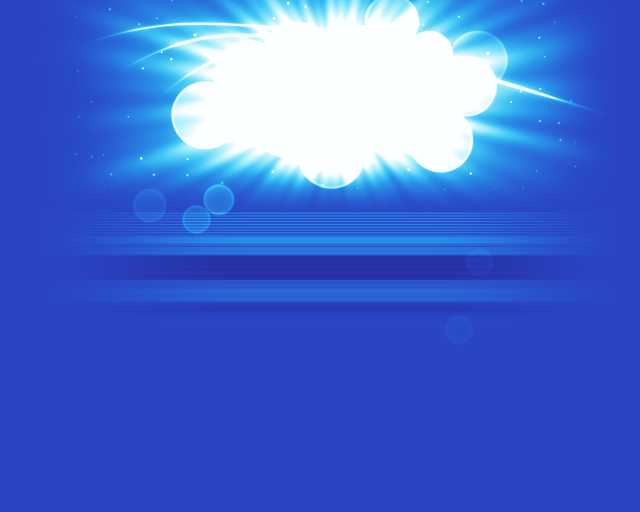
Reproduce this background procedurally as a WebGL 2 fragment shader.

```glsl
#version 300 es
precision highp float;
uniform vec2 u_resolution;
out vec4 outColor;

// Lengths are fractions of the canvas width
const vec2 BURST = vec2(0.525, 0.652);
const vec2 BURST_SIZE = vec2(0.188, 0.116);
const float BURST_GAIN = 1.7;
const float BEAM_GAIN = 0.34;
const float HORIZON = 0.467;
const float LINE_PITCH = 0.0044;
const float STAR_CELL = 0.026;
const int PETALS = 8;
const vec2 PETAL_RING = vec2(0.135, 0.055);
const float PETAL_RADIUS = 0.054;
const vec3 DEEP = vec3(0.15, 0.19, 0.64);
const vec3 RAMP[6] = vec3[6](
  vec3(0.16, 0.27, 0.77), vec3(0.16, 0.42, 0.85), vec3(0.16, 0.58, 0.91),
  vec3(0.25, 0.78, 0.96), vec3(0.62, 0.92, 0.98), vec3(0.99, 1.0, 1.0));
// Large bokeh discs: centre, radius, strength
const vec4 BOKEH[12] = vec4[12](
  vec4(0.320, 0.620, 0.052, 0.34), vec4(0.518, 0.556, 0.051, 0.32),
  vec4(0.689, 0.581, 0.050, 0.30), vec4(0.729, 0.665, 0.047, 0.20),
  vec4(0.747, 0.706, 0.046, 0.14), vec4(0.671, 0.715, 0.036, 0.30),
  vec4(0.612, 0.767, 0.042, 0.22), vec4(0.342, 0.488, 0.024, 0.22),
  vec4(0.307, 0.457, 0.022, 0.16), vec4(0.234, 0.479, 0.026, 0.09),
  vec4(0.749, 0.390, 0.021, 0.05), vec4(0.717, 0.285, 0.022, 0.04));

float hash(vec2 p) {
  return fract(sin(dot(p, vec2(127.1, 311.7))) * 43758.5);
}

float bell(float x, float width) {
  x /= width;
  return exp(-x * x);
}

// Soft band between two heights
float band(float y, float low, float high, float soft) {
  return smoothstep(low - soft, low + soft, y) * (1.0 - smoothstep(high - soft, high + soft, y));
}

float disc(vec2 p, vec2 centre, float radius, float px) {
  float d = length(p - centre) - radius;
  float fill = 1.0 - smoothstep(-px, px, d);
  return fill * (0.75 + 0.25 * smoothstep(-radius, 0.0, d)) + 0.5 * bell(d + px, 1.4 * px);
}

float burst(vec2 d) {
  float a = atan(d.y, d.x);
  float streaks = 0.5 + 0.22 * sin(a * 9.0 + 1.0) + 0.16 * sin(a * 23.0 + 2.0) + 0.12 * sin(a * 47.0);
  float q = length(d / BURST_SIZE) / (0.86 + 0.28 * streaks);
  float glow = BURST_GAIN * exp(-0.62 * q * q);
  // Long beams, mirrored above and below the centre
  float fold = atan(abs(d.y), abs(d.x));
  float lean = d.x < 0.0 ? 0.32 : 0.22;
  float beams = bell(fold - lean, 0.045) + 0.6 * bell(fold - lean - 0.2, 0.05) + 0.35 * streaks;
  return glow + BEAM_GAIN * beams * exp(-6.0 * dot(d, d)) * smoothstep(0.22, 0.1, abs(d.y));
}

float arcs(vec2 p) {
  float light = 0.0;
  for (int i = 0; i < 3; i++) {
    float k = float(i);
    float u = p.x - 0.31 - 0.06 * k;
    float bend = u < 0.0 ? 1.0 + 0.7 * k : 0.5 / (1.0 + u * u);
    float y = 0.763 - 0.018 * k - bend * u * u;
    float reach = smoothstep(-0.2, -0.05, u) * (1.0 - smoothstep(0.35, 0.62, u));
    light += reach * (0.5 * bell(p.y - y, 0.0018) + 0.1 * bell(p.y - y, 0.007));
  }
  return light;
}

float stars(vec2 p, float px) {
  vec2 cell = floor(p / STAR_CELL);
  vec2 spot = 0.2 + 0.6 * vec2(hash(cell), hash(cell + 17.0));
  float d = length(p - (cell + spot) * STAR_CELL);
  float lit = step(0.8, hash(cell + 41.0));
  float radius = 0.0007 + 0.0012 * hash(cell + 73.0);
  return lit * (1.0 - smoothstep(radius - px, radius + px, d)) * smoothstep(0.48, 0.54, p.y);
}

// Horizontal streaks: fine lines, bright bars and dark bars
float streakBands(float y) {
  float lines = 0.5 + 0.5 * cos((y - HORIZON) / LINE_PITCH * 6.2832);
  float grain = sin(y * 610.0) + sin(y * 1130.0 + 2.0);
  float e = band(y, 0.432, 0.469, 0.002) * (0.04 + 0.3 * lines * lines);
  e += 0.36 * band(y, 0.420, 0.431, 0.002);
  e += 0.25 * band(y, 0.402, 0.414, 0.001) + 0.18 * band(y, 0.415, 0.421, 0.001);
  e -= 0.16 * band(y, 0.363, 0.400, 0.001);
  e += 0.09 * band(y, 0.346, 0.362, 0.001) + 0.16 * band(y, 0.329, 0.348, 0.003);
  e -= 0.08 * band(y, 0.310, 0.324, 0.003);
  return e + 0.016 * grain * band(y, 0.290, 0.440, 0.02);
}

void main() {
  float px = 1.0 / u_resolution.x;
  vec2 p = gl_FragCoord.xy * px;
  float sides = smoothstep(0.05, 0.22, p.x) * (1.0 - smoothstep(0.84, 0.97, p.x));

  float energy = burst(p - BURST) * smoothstep(0.455, 0.55, p.y);
  for (int i = 0; i < PETALS; i++) {
    float a = 6.2832 * (float(i) + 0.4) / float(PETALS);
    vec2 centre = BURST + vec2(-0.015, 0.005) + PETAL_RING * vec2(cos(a), sin(a));
    energy += 0.22 * disc(p, centre, PETAL_RADIUS, px);
  }
  for (int i = 0; i < 12; i++)
    energy += BOKEH[i].w * disc(p, BOKEH[i].xy, BOKEH[i].z, px);
  energy += arcs(p) + 0.6 * stars(p, px);
  float spread = smoothstep(0.05, 0.4, p.x) * (1.0 - smoothstep(0.66, 0.98, p.x));
  energy = energy * sides + streakBands(p.y) * spread;

  // Energy to colour
  vec3 color = mix(RAMP[0], DEEP, clamp(-energy * 6.0, 0.0, 1.0));
  for (int i = 1; i < 6; i++)
    color = mix(color, RAMP[i], clamp(energy * 5.0 - float(i - 1), 0.0, 1.0));
  outColor = vec4(color, 1.0);
}
```
